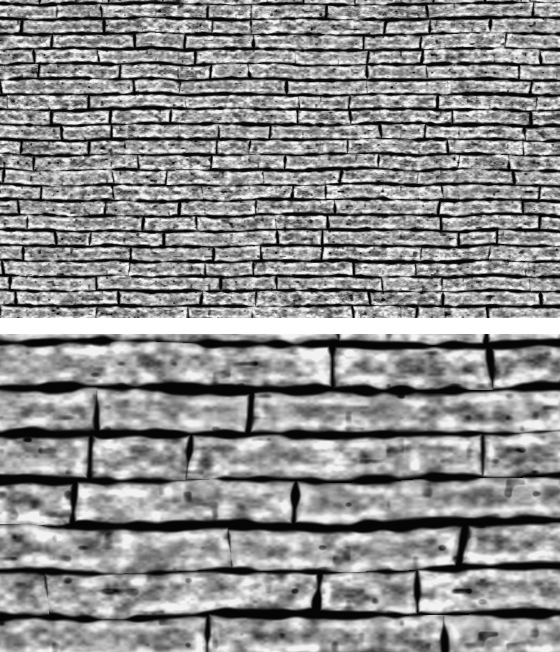
Top, the full canvas; bottom, a detail of the centre.
Reproduce this texture procedurally as a Shadertoy shader.

```glsl
float hash(vec2 p) {
    return fract(sin(dot(p, vec2(127.1, 311.7))) * 43758.5453);
}

float noise(vec2 p) {
    vec2 i = floor(p), f = fract(p);
    f = f * f * (3.0 - 2.0 * f);
    return mix(mix(hash(i), hash(i + vec2(1, 0)), f.x),
               mix(hash(i + vec2(0, 1)), hash(i + vec2(1, 1)), f.x), f.y);
}

float fbm(vec2 p) {
    float sum = 0.0, weight = 0.5;
    for (int i = 0; i < 3; i++) {
        sum += weight * noise(p);
        p = p * 2.03 + 17.3;
        weight *= 0.6;
    }
    return sum / 0.98;
}

// Distance to the nearest joint, in courses; stone receives its identity
float jointDistance(vec2 q, out vec2 stone) {
    float course = floor(q.y), f = fract(q.y);
    float cell = floor(q.x / 5.3), side = 9.0;
    stone = vec2(cell - 2.0, course);
    for (float i = -1.0; i <= 1.0; i++) {
        vec2 id = vec2(cell + i, course);
        float slant = (hash(id + 5.7) - 0.5) * 0.3 * (f - 0.5);
        float gap = q.x - (id.x + 0.8 * hash(id)) * 5.3 - slant;
        if (gap > 0.0) stone = id;
        // Some upright joints are tight and nearly closed
        float closed = 0.08 * smoothstep(0.6, 0.95, hash(id + 31.3));
        side = min(side, abs(gap) + closed + 0.01);
    }
    // Each stone has its own height within the course
    float below = f + 0.08 * (hash(stone + 11.1) - 0.5);
    float above = 1.0 - f + 0.08 * (hash(stone + 23.9) - 0.5);
    return min(side, min(below, above));
}

void mainImage(out vec4 fragColor, in vec2 fragCoord) {
    // 21 courses over the canvas height
    vec2 q = fragCoord / iResolution.y * 21.0 + vec2(0.0, 0.23);
    float pixel = 21.0 / iResolution.y;

    // Uneven beds and ragged edges, with joints that fade in places
    vec2 bent = q;
    bent.y += 0.2 * (noise(q * vec2(0.4, 0.3)) - 0.5);
    bent.y += 0.06 * (noise(q * vec2(1.7, 0.6) + 12.0) - 0.5);
    vec2 stone;
    float d = jointDistance(bent, stone);
    d += 0.1 * (noise(q * vec2(2.6, 3.0) + 40.0) - 0.5);
    d += 0.07 * smoothstep(0.65, 0.9, noise(q * vec2(0.6, 1.0) + 63.0));

    // Mottled stone face, rougher on some stones
    float roughness = mix(0.6, 1.05, hash(stone + 3.3));
    float shade = 0.57 + 0.04 * (hash(stone + 8.8) - 0.5);
    shade += roughness * (fbm(q * vec2(2.6, 3.8) + 9.0 * hash(stone)) - 0.5);
    shade += 0.3 * (noise(q * vec2(5.5, 7.0)) - 0.5);

    // Small dark pits
    shade -= 0.35 * smoothstep(0.78, 0.97, noise(q * vec2(3.4, 4.2) + 71.0));

    // Pale worn rim beside the joints
    float rim = (d - 0.24) / 0.1;
    shade += 0.26 * exp(-rim * rim) * (0.4 + noise(q * vec2(1.2, 2.0) + 90.0));

    float face = smoothstep(0.055 - 0.5 * pixel, 0.125 + 0.5 * pixel, d);
    fragColor = vec4(vec3(mix(0.02, clamp(shade, 0.05, 0.95), face)), 1.0);
}
```
